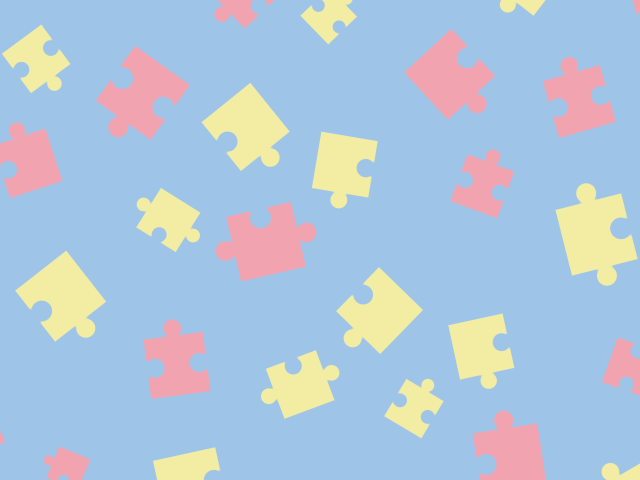
Give the GLSL for this pattern, as a WebGL 2 fragment shader.

```glsl
#version 300 es
precision highp float;
// Flat jigsaw pieces in pink and yellow, scattered and turned on pale blue.

#define CELL 0.249          // mean spacing, in canvas heights
#define SIZE_MIN 0.070      // side of the smallest piece
#define SIZE_MAX 0.142      // side of the largest piece
#define GRID_TILT 0.33      // turns the rows away from the canvas edges
#define ROOM 0.70           // share of a piece's size kept free of jitter
#define TAB_RADIUS 0.147    // knob sizes are relative to the piece side
#define NOTCH_RADIUS 0.160
#define KNOB_OFFSET 0.128   // distance of a knob's centre from its edge
#define NECK_BLEND 0.050    // rounding where knobs meet the edge
#define BLUE vec3(0.62, 0.77, 0.91)
#define PINK vec3(0.95, 0.64, 0.69)
#define YELLOW vec3(0.95, 0.93, 0.64)

uniform vec2 u_resolution;
out vec4 fragColor;

vec3 hash32(vec2 p) {
    vec3 q = fract(vec3(p.xyx) * vec3(0.1031, 0.1030, 0.0973));
    q += dot(q, q.yxz + 33.33);
    return fract((q.xxy + q.yzz) * q.zyx);
}

mat2 rotation(float angle) {
    float c = cos(angle), s = sin(angle);
    return mat2(c, s, -s, c);
}

float smoothUnion(float a, float b, float k) {
    float h = max(k - abs(a - b), 0.0) / k;
    return min(a, b) - 0.25 * h * h * k;
}

float smoothCut(float body, float hole, float k) {
    return -smoothUnion(-body, hole, k);
}

float squareDistance(vec2 p, float halfSide) {
    vec2 d = abs(p) - halfSide;
    return length(max(d, 0.0)) + min(max(d.x, d.y), 0.0);
}

// Unit piece: always one tab and one notch beside it, sometimes one knob more.
float pieceDistance(vec2 p, float kind) {
    bool twoNotches = kind < 0.52;
    bool twoTabs = kind > 0.86;
    vec2 tabPoint = vec2(twoTabs ? abs(p.x) : p.x, p.y);
    vec2 notchPoint = vec2(p.x, twoNotches ? abs(p.y) : p.y);
    float tab = length(tabPoint - vec2(0.5 + KNOB_OFFSET, 0.0)) - TAB_RADIUS;
    float notch = length(notchPoint - vec2(0.0, 0.5 - KNOB_OFFSET)) - NOTCH_RADIUS;
    float body = squareDistance(p, 0.494) - 0.006;
    body = smoothUnion(body, tab, NECK_BLEND);
    return smoothCut(body, notch, NECK_BLEND);
}

void main() {
    float pixel = 1.0 / u_resolution.y;
    vec2 p = rotation(GRID_TILT) * (gl_FragCoord.xy * pixel) / CELL;
    vec3 color = BLUE;

    // Visit the nearby cells of a staggered grid, one piece in each.
    for (int j = -1; j <= 1; j++) {
        float row = floor(p.y) + float(j);
        float shift = 0.5 * mod(row, 2.0);
        for (int i = -1; i <= 1; i++) {
            vec2 id = vec2(floor(p.x - shift) + float(i), row);
            vec3 place = hash32(id + 71.0);
            vec3 style = hash32(id + 193.0);

            // Evenly spread sequences keep sizes and colours balanced.
            float sizeRank = fract(dot(id, vec2(0.7549, 0.5698)));
            float colorRank = fract(dot(id, vec2(0.618, 0.277)) + 0.1);
            float size = mix(SIZE_MIN, SIZE_MAX, sqrt(sizeRank));

            float jitter = 0.5 - ROOM * size / CELL;
            vec2 center = id + vec2(shift, 0.0) + 0.5 + (2.0 * place.xy - 1.0) * jitter;
            vec2 q = rotation(6.2832 * place.z) * (p - center) * CELL / size;
            q.y *= style.y < 0.5 ? -1.0 : 1.0;

            float d = pieceDistance(q, style.x) * size;
            float cover = 1.0 - smoothstep(-0.7 * pixel, 0.7 * pixel, d);
            color = mix(color, colorRank < 0.5 ? PINK : YELLOW, cover);
        }
    }
    fragColor = vec4(color, 1.0);
}
```
